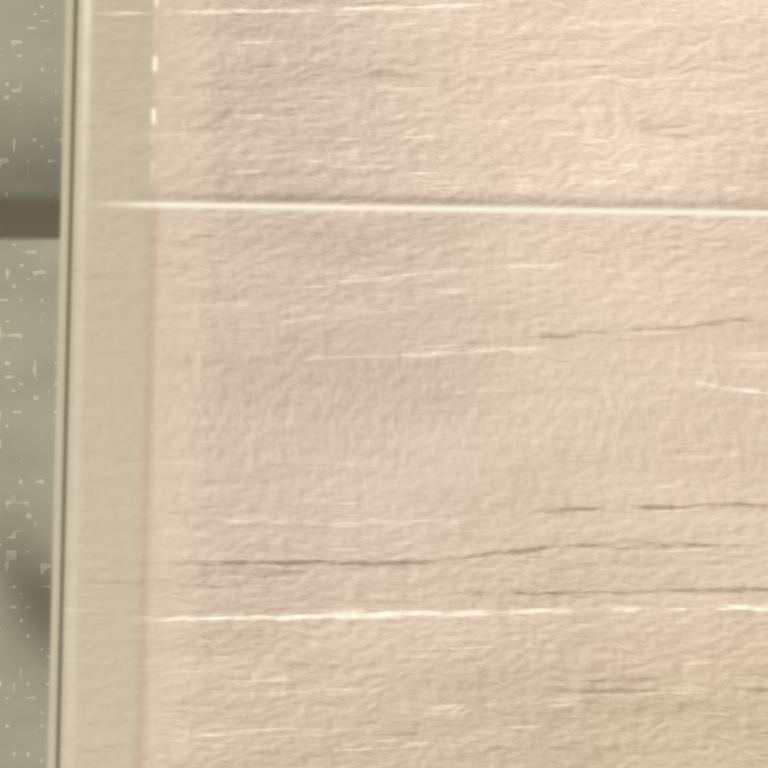
Write a WebGL 2 fragment shader that draws this texture.

```glsl
#version 300 es
precision highp float;
// Pale wood-grain tile behind a slanted glass edge at the left.
// Broad gradients set the tones, stretched value noise makes the grain, and
// soft broken segments add the joint, the veins and the rails of the edge.
#define GRAIN 0.125
#define FIBRE 0.085
#define CLOUD 0.085
#define FLECK 0.075
#define VEIN_WIDTH 0.0032
#define JOINT_WIDTH 0.0046
#define LIGHT_VEIN vec3(0.11, 0.115, 0.11)
#define DARK_VEIN vec3(0.17, 0.17, 0.16)
#define JOINT_COLOR vec3(1.0, 0.96, 0.87)
uniform vec2 u_resolution;
out vec4 fragColor;

float hash(vec2 p) { return fract(sin(dot(p, vec2(127.1, 311.7))) * 43758.5453); }

float noise(vec2 p) {
  vec2 i = floor(p), f = fract(p);
  f = f * f * (3.0 - 2.0 * f);
  return mix(mix(hash(i), hash(i + vec2(1, 0)), f.x),
             mix(hash(i + vec2(0, 1)), hash(i + vec2(1, 1)), f.x), f.y);
}

float fbm(vec2 p) {
  float sum = 0.0, amp = 0.5;
  for (int i = 0; i < 4; i++, amp *= 0.5) {
    sum += amp * noise(p);
    p = p * 2.03 + 17.3;
  }
  return sum;
}

// Soft line profile of half width w
float line(float d, float w) { return exp(-d * d / (w * w)); }

// Nearly horizontal vein from s.xy to s.zw, ragged and broken along its length
float vein(vec2 p, vec4 s, float w) {
  float t = (p.x - s.x) / (s.z - s.x);
  float wobble = 0.006 * (fbm(vec2(p.x * 22.0, s.y * 90.0)) - 0.47);
  float ends = smoothstep(-0.03, 0.12, t) * smoothstep(1.03, 0.88, t);
  float gaps = smoothstep(0.22, 0.72, fbm(vec2(p.x * 26.0, p.y * 120.0 + s.y * 70.0)));
  return line(p.y - mix(s.y, s.w, t) - wobble, w * (0.65 + 0.6 * gaps)) * ends * (0.1 + 1.1 * gaps);
}

// Tile tone: dim at left, brightest at upper right, yellower at the bottom
vec3 tileTone(vec2 p) {
  vec3 upper = mix(vec3(0.82, 0.745, 0.66), vec3(0.925, 0.835, 0.75), smoothstep(0.25, 0.8, p.x));
  vec3 middle = mix(vec3(0.825, 0.75, 0.67), vec3(0.89, 0.805, 0.715), smoothstep(0.3, 0.9, p.x));
  vec3 lower = mix(vec3(0.85, 0.77, 0.68), vec3(0.82, 0.74, 0.635), p.x);
  vec3 tone = mix(lower, middle, smoothstep(0.02, 0.4, p.y));
  tone = mix(tone, upper, smoothstep(0.5, 0.95, p.y));
  return tone + CLOUD * (fbm(p * vec2(4.0, 10.0)) - 0.47);
}

// Fine relief: curly in the middle, drawn out sideways elsewhere, with flecks
float grain(vec2 p) {
  float curl = line(p.y - 0.46, 0.13);
  vec2 q = p + 0.012 * (vec2(noise(p * 24.0), noise(p * 24.0 + 9.0)) - 0.5);
  vec2 wide = q * vec2(75.0, 145.0), curly = q * vec2(105.0, 80.0);
  float relief = fbm(wide) - fbm(wide + vec2(0.5, -0.6));
  float curls = fbm(curly) - fbm(curly + vec2(0.6, -0.4));
  vec2 slant = vec2(p.x, p.y - 0.04 * p.x);
  float fibre = fbm(slant * vec2(7.0, 85.0) + vec2(0.0, 2.0 * noise(p * 4.0))) - 0.47;
  float streak = noise(slant * vec2(22.0, 190.0)) * noise(slant * vec2(9.0, 60.0) + 5.0);
  float pit = noise(slant * vec2(26.0, 170.0) + 31.0) * noise(slant * vec2(8.0, 50.0) + 71.0);
  float flecks = smoothstep(0.5, 0.85, streak) - smoothstep(0.5, 0.85, pit);
  return GRAIN * mix(relief, curls, 0.8 * curl) + (FIBRE * fibre + FLECK * flecks) * (1.0 - 0.5 * curl);
}

float lightVeins(vec2 p) {
  float v = 1.3 * vein(p, vec4(0.11, 0.981, 0.65, 0.993), VEIN_WIDTH);
  v += 0.5 * vein(p, vec4(0.29, 0.796, 0.44, 0.799), VEIN_WIDTH);
  v += 0.6 * vein(p, vec4(0.42, 0.635, 0.75, 0.657), VEIN_WIDTH);
  v += 0.45 * vein(p, vec4(0.32, 0.575, 0.56, 0.602), VEIN_WIDTH);
  v += 0.9 * vein(p, vec4(0.37, 0.531, 0.72, 0.546), VEIN_WIDTH);
  v += 1.2 * vein(p, vec4(0.59, 0.489, 0.70, 0.493), VEIN_WIDTH);
  v += 1.2 * vein(p, vec4(0.90, 0.502, 1.03, 0.486), VEIN_WIDTH);
  v += 0.6 * vein(p, vec4(0.27, 0.321, 0.55, 0.320), VEIN_WIDTH * 1.5);
  v += 1.5 * vein(p, vec4(0.17, 0.193, 1.08, 0.211), VEIN_WIDTH * 1.2);
  return v + 0.5 * vein(p, vec4(0.50, 0.073, 0.86, 0.099), VEIN_WIDTH);
}

float darkVeins(vec2 p) {
  float bend = 0.267 + 0.022 * smoothstep(0.5, 0.78, p.x);
  float v = 0.9 * vein(p, vec4(0.20, bend, 1.1, bend), VEIN_WIDTH);
  v += 0.8 * vein(p, vec4(0.10, 0.243, 0.36, 0.235), VEIN_WIDTH);
  v += 0.9 * vein(p, vec4(0.57, 0.226, 1.08, 0.233), VEIN_WIDTH);
  v += 0.7 * vein(p, vec4(0.58, 0.550, 1.08, 0.592), VEIN_WIDTH);
  v += 0.9 * vein(p, vec4(0.68, 0.335, 1.08, 0.347), VEIN_WIDTH);
  return v + 0.6 * vein(p, vec4(0.74, 0.100, 1.08, 0.102), VEIN_WIDTH);
}

// Dim glass left of the edge, with a dark bar and a low slanting shadow
vec3 glassTone(vec2 p) {
  float shade = 0.645 - 0.15 * smoothstep(0.92, 0.76, p.y) * smoothstep(0.68, 0.74, p.y);
  shade -= 0.20 * line(p.y - 0.225 + 0.8 * (p.x - 0.04), 0.08) * smoothstep(-0.06, 0.06, p.x);
  shade += 0.06 * (fbm(p * vec2(14.0, 22.0)) - 0.47) + 0.1 * smoothstep(0.8, 0.95, noise(p * 110.0));
  float bar = smoothstep(0.684, 0.694, p.y) * smoothstep(0.758, 0.730, p.y);
  return mix(vec3(1.0, 0.97, 0.83) * shade, vec3(0.38, 0.35, 0.28), 0.85 * bar);
}

void main() {
  vec2 p = gl_FragCoord.xy / u_resolution;
  float edge = p.x - mix(0.075, 0.099, p.y);   // signed distance from the dark rail
  float seam = p.x - mix(0.180, 0.206, p.y);   // border of the grey strip
  // Tile, pale band and grey strip
  vec3 color = mix(vec3(0.87, 0.79, 0.695), tileTone(p), 0.3 + 0.7 * smoothstep(0.055, 0.09, seam));
  vec3 strip = mix(vec3(0.80, 0.75, 0.65), vec3(0.775, 0.725, 0.62), p.y);
  color = mix(strip, color, smoothstep(-0.012, 0.012, seam));
  float calm = mix(0.3, 1.0, smoothstep(-0.01, 0.09, seam));
  color += grain(p) * calm + LIGHT_VEIN * lightVeins(p) - DARK_VEIN * darkVeins(p) * calm;
  // Joint with a shadow above it
  float joint = p.y - mix(0.736, 0.722, p.x);
  color -= 0.10 * line(joint - 0.011, 0.007) * smoothstep(0.12, 0.3, p.x);
  color = mix(color, JOINT_COLOR, 0.95 * line(joint, JOINT_WIDTH) * smoothstep(0.09, 0.22, p.x));
  // Seam: broken glint above, brown shadow below
  float glint = smoothstep(0.74, 0.82, p.y) * smoothstep(0.1, 0.8, noise(vec2(3.0, p.y * 60.0)));
  color += 0.20 * glint * line(seam + 0.002, 0.004);
  color -= vec3(0.04, 0.055, 0.06) * smoothstep(0.78, 0.70, p.y) * line(seam - 0.002, 0.008);
  // Glass and the rails of its edge
  color = mix(glassTone(p), color, smoothstep(-0.016, -0.008, edge));
  color = mix(color, vec3(0.78, 0.74, 0.62), 0.8 * line(edge + 0.009, 0.005));
  color = mix(color, vec3(0.45, 0.41, 0.32), 0.75 * line(edge, 0.0038));
  float shine = mix(0.3, 0.9, smoothstep(0.6, 1.0, p.y)) * (0.7 + 0.4 * noise(vec2(7.0, p.y * 50.0)));
  color = mix(color, vec3(0.93, 0.89, 0.77), shine * line(edge - 0.015, 0.007));
  fragColor = vec4(clamp(color, 0.0, 1.0), 1.0);
}
```
